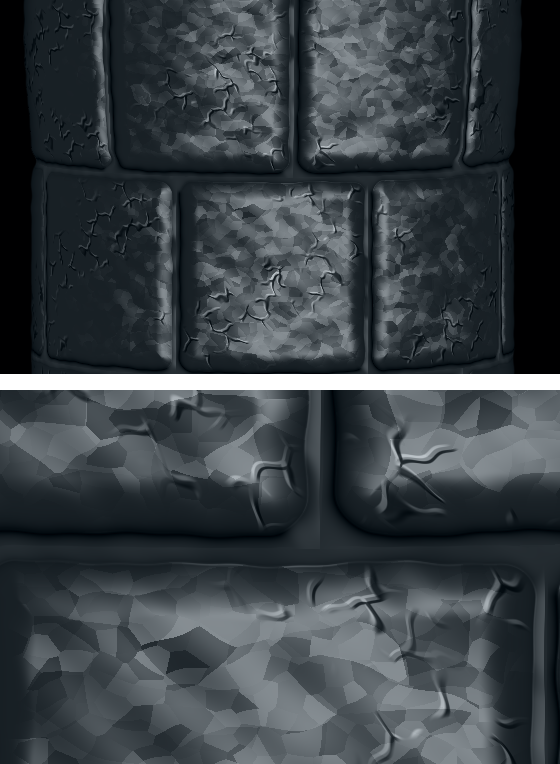
Top, the full canvas; bottom, a detail of the centre.
Give the GLSL for this texture, as a Shadertoy shader.

```glsl
// A round column of large worn stone blocks in staggered courses on black.
// Screen points are unrolled onto a cylinder; rounded-box blocks give the relief,
// cellular noise tilts small facets and cuts broken cracks, a frontal light shades it.

const float RADIUS = 0.655;
const vec2 BLOCK = vec2(0.537, 0.535);   // arc length and height of one block

vec2 hash2(vec2 p) {
    return fract(sin(vec2(dot(p, vec2(127.1, 311.7)), dot(p, vec2(269.5, 183.3)))) * 43758.5);
}

// Cellular noise: x = distance to the cell border, yz = random pair of the cell
vec3 cells(vec2 p) {
    vec2 base = floor(p), id = base;
    float near = 9.0, second = 9.0;
    for (int j = -1; j <= 1; j++)
    for (int i = -1; i <= 1; i++) {
        vec2 c = base + vec2(i, j);
        float d = length(c + hash2(c) - p);
        if (d < near) { second = near; near = d; id = c; }
        else second = min(second, d);
    }
    return vec3(second - near, hash2(id + 17.0));
}

// Layered sines, roughly -1 to 1
float waves(vec2 p) {
    return 0.5 * sin(p.x + 1.7 * sin(p.y * 0.8)) + 0.3 * sin(p.y * 1.9 - p.x * 0.7 + 2.0)
         + 0.2 * sin(p.x * 3.1 + p.y * 2.3);
}

// Signed distance to the nearest block, negative inside
float blockDistance(vec2 q) {
    float row = floor((q.y + 0.01) / BLOCK.y);
    float shift = mod(row, 2.0) * 0.327;
    vec2 local = vec2(q.x - shift, q.y + 0.01 - (row + 0.5) * BLOCK.y);
    local.x -= BLOCK.x * round(local.x / BLOCK.x);
    vec2 b = abs(local) - BLOCK * 0.5 + vec2(0.013, 0.014) + 0.035;
    float d = length(max(b, 0.0)) + min(max(b.x, b.y), 0.0) - 0.035;
    return d + 0.003 * waves(q * 38.0);
}

// Rounded block edges plus broad dents
float relief(vec2 q) {
    float t = 1.0 - clamp(-blockDistance(q) / 0.05, 0.0, 1.0);
    return 0.032 * (1.0 - t * t) + 0.004 * waves(q * vec2(21.0, 30.0));
}

// Thin line along warped cell borders
float crack(vec2 q, float soft) {
    q += 0.012 * vec2(waves(q.yx * 55.0), waves(q * 60.0 + 4.0));
    return 1.0 - smoothstep(0.03, 0.09 + soft, cells(q * vec2(17.0, 20.0)).x);
}

void mainImage(out vec4 fragColor, in vec2 fragCoord) {
    float pixel = 1.0 / iResolution.y;
    vec2 p = fragCoord * pixel;
    p.x -= 0.5 * iResolution.x * pixel - 0.020;

    // Silhouette: wider above, pinched at the course joint
    float pinch = (p.y - 0.57) / 0.02;
    float edge = 0.645 + 0.02 * smoothstep(0.57, 0.9, p.y) - 0.014 * exp(-pinch * pinch)
               + 0.002 * waves(vec2(p.x * 3.0, p.y * 50.0));
    float inside = smoothstep(-pixel, pixel, edge - abs(p.x));

    // Unroll the cylinder; courses curve upward at the sides
    float angle = asin(clamp(p.x / edge, -1.0, 1.0));
    float facing = cos(angle);
    vec2 q = vec2(angle * RADIUS, p.y - (1.0 - facing) * (0.07 - 0.047 * p.y));
    float soft = pixel / max(facing, 0.2);

    // Block distance and its outward direction
    vec2 e = vec2(0.002, 0.0);
    float d = blockDistance(q);
    vec2 outward = vec2(blockDistance(q + e) - blockDistance(q - e),
                        blockDistance(q + e.yx) - blockDistance(q - e.yx)) / (2.0 * e.x);
    vec2 slope = vec2(relief(q + e) - relief(q - e),
                      relief(q + e.yx) - relief(q - e.yx)) / (2.0 * e.x);

    // Chiselled facets at two sizes
    vec2 bent = q + 0.008 * vec2(waves(q * 31.0), waves(q.yx * 37.0));
    slope += 0.34 * (cells(bent * vec2(17.0, 29.0)).yz - 0.5);
    slope += 0.26 * (cells(bent * vec2(38.0, 52.0) + 7.0).yz - 0.5);

    // Frontal light on the rotated normal
    vec3 n = normalize(vec3(-slope, 1.0));
    n.xz = vec2(n.x * facing + n.z * sin(angle), n.z * facing - n.x * sin(angle));
    float lit = max(dot(n, normalize(vec3(0.17, 0.2, 1.0))), 0.0);
    float value = 0.125 + 0.43 * pow(lit, 9.0);

    // Broken cracks: a dark cut with a lit lip beside it
    float worn = smoothstep(-0.05, 0.4, waves(q * vec2(9.0, 11.0) + 1.3))
               * smoothstep(-0.2, 0.25, waves(q * 47.0 + 2.0)) * smoothstep(0.0, 0.02, -d);
    float blur = soft * 18.0;
    value += 0.22 * worn * facing * crack(q + vec2(0.005, -0.005), blur);
    value *= 1.0 - 0.72 * worn * crack(q, blur);

    // Recessed joints: flat grey, with a pale sliver beside right-hand edges
    float mortar = 0.17 + 0.02 * waves(q * 40.0)
                 + 0.2 * facing * smoothstep(0.5, 1.0, outward.x) * smoothstep(-0.3, 0.3, waves(q * 25.0));
    value = mix(value, mortar, smoothstep(-soft, soft, d));

    // Contact shadow below and left of each block
    float shade = smoothstep(0.2, 0.8, dot(outward, vec2(-0.8, -1.0)));
    value *= 1.0 - (0.3 + 0.65 * shade) * exp(-abs(d - 0.002) / 0.006);
    value *= 0.6 + 0.4 * smoothstep(0.0, 0.35, facing);

    vec3 stone = max(vec3(value) + vec3(-0.03, 0.0, 0.02), 0.0);
    fragColor = vec4(mix(vec3(0.0, 0.0, 0.005), stone, inside), 1.0);
}
```
